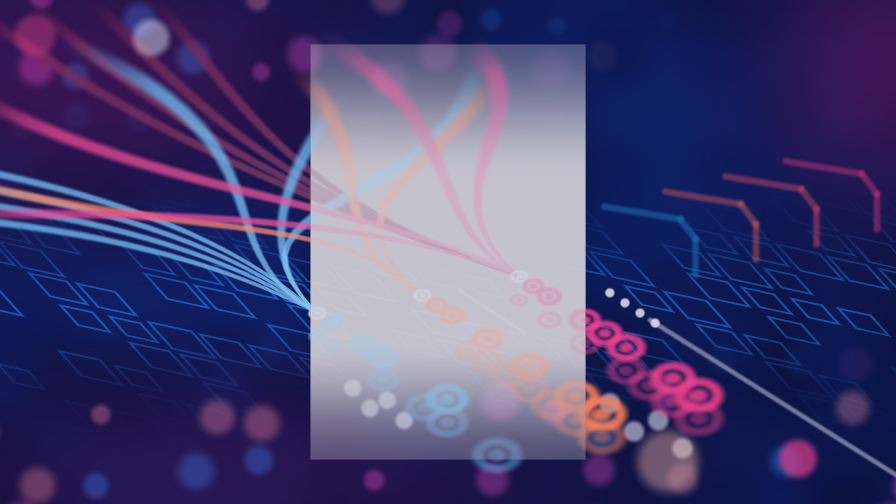
Write a WebGL 1 fragment shader that draws this background.

```glsl
precision highp float;
// Glowing data strands flowing into nodes on a navy circuit board, behind a frosted panel.
uniform vec2 u_resolution;

const vec3 NAVY = vec3(.045, .065, .24);
const vec3 ROYAL = vec3(.05, .16, .5);
const vec3 PLUM = vec3(.29, .08, .34);
const vec3 PINK = vec3(.92, .25, .56);
const vec3 ORANGE = vec3(.97, .5, .36);
const vec3 SKY = vec3(.42, .74, .96);
const vec3 TEAL = vec3(.1, .48, .72);
const vec3 PALE = vec3(.84, .85, .93);
const vec3 FROST = vec3(.82, .81, .84);
const vec4 PANEL = vec4(.616, .088, 1.162, .912); // min, max
const vec2 BLUE_HUB = vec2(.63, .378);
const vec2 ORANGE_HUB = vec2(.838, .414);
const vec2 PINK_HUB = vec2(1.03, .451);
const vec2 ROW_DIR = vec2(1, -.66);
const float CELL = .115;

vec4 layer = vec4(0); // premultiplied foreground
vec2 p;               // position in canvas heights
float px;             // one pixel in canvas heights

float hash(vec2 v) {
  vec3 q = fract(v.xyx * .1031);
  q += dot(q, q.yzx + 33.33);
  return fract((q.x + q.y) * q.z);
}

float noise(vec2 v) {
  vec2 i = floor(v), f = smoothstep(0., 1., fract(v));
  return mix(mix(hash(i), hash(i + vec2(1, 0)), f.x),
             mix(hash(i + vec2(0, 1)), hash(i + 1.), f.x), f.y);
}

void over(vec3 color, float a) { layer = vec4(color * a, a) + layer * (1. - a); }

float glow(float x, float y, float w, float h) {
  vec2 q = (p - vec2(x, y)) / vec2(w, h);
  return exp(-dot(q, q));
}

// x: distance to segment, y: position along it
vec2 segment(vec2 a, vec2 b) {
  vec2 d = b - a;
  float h = clamp(dot(p - a, d) / dot(d, d), 0., 1.);
  return vec2(length(p - a - d * h), h);
}

// Bezier ribbon: wide and soft at the start, crisp at its hub
void strand(vec2 a, vec2 b, vec2 c, vec2 hub, vec3 color, float width) {
  vec2 best = vec2(9, 0), last = a;
  for (int i = 1; i <= 20; i++) {
    float t = float(i) / 20., s = 1. - t;
    vec2 next = s*s*s*a + 3.*s*t*(s*b + t*c) + t*t*t*hub, seg = segment(last, next);
    float h = t + (seg.y - 1.) / 20.;
    float d = seg.x / max(mix(width, .0025, h), 1.3 * px);
    if (d < best.x) best = vec2(d, h);
    last = next;
  }
  float body = 1. - smoothstep(mix(.1, .45, best.y), 1.1, best.x);
  over(mix(color, PALE, .25 * best.y), .75 * body * smoothstep(0., .2, best.y));
}

void disc(float x, float y, float r, vec3 color, float alpha) {
  over(color, alpha * (1. - smoothstep(.7 * r, 1.3 * r, length(p - vec2(x, y)))));
}

void line(vec2 a, vec2 b, float w, vec3 color) {
  over(color, .5 * (1. - smoothstep(.2 * w, w + px, segment(a, b).x)));
}

// Ringed nodes in two files, growing toward the viewer
void nodes(vec2 hub, vec3 color) {
  for (int i = 0; i < 20; i++) {
    float k = floor(float(i) / 2.), file = mod(float(i), 2.);
    float r = .01 + .0018 * k, blur = px + .0008 * k;
    vec2 c = hub + ROW_DIR * k * (.027 + .0014 * k) - vec2(0, .046 * file);
    float keep = i == 0 ? 1. : step(.3, hash(vec2(k, hub.x * 90. + file)));
    float d = length((p - c) * vec2(.7, 1));
    float ring = 1. - smoothstep(.001, .002 + 1.5 * blur, abs(d - r));
    float core = 1. - smoothstep(r * .5 - blur, r * .5 + blur, d);
    over(i == 0 ? PALE : color, keep * (.85 - .4 * file) * max(ring, core));
  }
}

vec3 board() {
  vec3 col = mix(NAVY, ROYAL, .55 * noise(p * 4.) * noise(p * 9. + 7.));
  col = mix(col, ROYAL, .45 * glow(1.35, .68, .35, .28) + .5 * glow(.25, .42, .4, .13));
  col = mix(col, PLUM, .8 * glow(1.75, .87, .22, .25));
  col = mix(col, PLUM, .7 * glow(.15, .85, .5, .25) + .45 * glow(.45, .05, .6, .2));
  // Slanted circuit outlines
  vec2 g = (p + vec2(.9, .22) * p.yx) * vec2(13, 21), edge = abs(fract(g) - .5), id = floor(g);
  float box = abs(max(edge.x, edge.y) - .3 - .15 * hash(id));
  float focus = glow(p.x, .39, 1., .12) * step(.45, hash(id + 4.));
  col += TEAL * .5 * focus * (1. - smoothstep(.01, .04 + 12. * px, box));
  // Out-of-focus lights
  for (int i = 0; i < 9; i++) {
    vec2 n = floor(p / CELL) + vec2(mod(float(i), 3.), floor(float(i) / 3.)) - 1.;
    float h = hash(n + 31.), r = .018 + .024 * hash(n + 5.);
    vec2 c = (n + .2 + .6 * vec2(hash(n + 11.), hash(n + 17.))) * CELL;
    vec3 tint = h < .45 ? PINK : (h < .65 ? ORANGE : TEAL);
    float top = smoothstep(.7, .9, c.y) * (1. - smoothstep(.4, 1.5, c.x));
    float zone = max(1. - smoothstep(.18, .32, c.y), top) * step(.35, hash(n + 23.));
    col += tint * .3 * zone * (1. - smoothstep(r * .5, r * 1.3, length(p - c)));
  }
  return col;
}

void main() {
  p = gl_FragCoord.xy / u_resolution.y;
  px = 1. / u_resolution.y;
  vec3 col = board();
  // Zigzag traces, fans of strands, and pale pads
  for (int i = 0; i < 4; i++) {
    float k = float(i), drop = -.012 * k - .028 * mod(k, 2.);
    vec2 a = vec2(1.2 + .12 * k, .59 + .03 * k), b = a + vec2(.15, -.025), c = b + vec2(.03, -.04);
    vec3 tint = i == 0 ? TEAL : mix(ORANGE, PINK, k / 3.) * .8;
    line(a, b, .009, tint);
    line(b, c, .009, tint);
    line(c, c - vec2(0, .07), .009, tint);
    strand(vec2(.13 * k - .1, 1.02), vec2(.2 + .1 * k, .78), vec2(.55, .62), PINK_HUB, PINK * .4 + PLUM * .3, .02);
    strand(vec2(-.25, .7 - .04 * k), vec2(.2, .63 - .025 * k), vec2(.46, .53 - .02 * k), BLUE_HUB, SKY, .013);
    disc(.7 + .034 * k, .23 + drop, .017, PALE, .8);
    disc(1.21 + .048 * k, .2 + 1.4 * drop, .02, PALE, .6);
    disc(1.21 + .03 * k, .419 - .02 * k, .009, PALE, .9);
  }
  strand(vec2(.1, .93), vec2(.62, .72), vec2(.38, .52), BLUE_HUB, SKY, .026);
  strand(vec2(.69, .82), vec2(.52, .61), vec2(.53, .47), BLUE_HUB, SKY, .022);
  strand(vec2(.95, .9), vec2(.93, .58), vec2(.38, .62), BLUE_HUB, SKY, .028);
  strand(vec2(-.2, .68), vec2(.3, .51), vec2(.66, .6), ORANGE_HUB, ORANGE, .015);
  strand(vec2(.58, .87), vec2(.77, .7), vec2(.62, .53), ORANGE_HUB, ORANGE, .028);
  strand(vec2(.99, .86), vec2(.88, .66), vec2(.62, .6), ORANGE_HUB, ORANGE, .026);
  strand(vec2(-.1, .84), vec2(.25, .62), vec2(.75, .6), PINK_HUB, PINK, .022);
  strand(vec2(-.2, .575), vec2(.36, .58), vec2(.75, .57), PINK_HUB, PINK, .016);
  strand(vec2(.92, .92), vec2(1.12, .78), vec2(.81, .64), PINK_HUB, PINK, .035);
  strand(vec2(.62, .93), vec2(.94, .78), vec2(.83, .56), PINK_HUB, PINK, .03);
  nodes(BLUE_HUB, SKY);
  nodes(ORANGE_HUB, ORANGE);
  nodes(PINK_HUB, PINK);
  // Large lights and diagonal rails
  disc(.3, .925, .036, PALE, .5);
  disc(.07, .93, .04, PINK, .4);
  disc(1.325, .085, .06, mix(PALE, ORANGE, .5), .45);
  disc(1.583, .09, .037, PINK, .65);
  line(vec2(.91, .425), vec2(1.04, .34), .003, PALE);
  line(vec2(1.29, .365), vec2(1.79, .05), .006, PALE);
  // Frosted panel, densest across its middle
  vec2 inset = min(p - PANEL.xy, PANEL.zw - p);
  float density = smoothstep(.06, .33, p.y) * (1. - smoothstep(.64, .94, p.y));
  float frost = smoothstep(-px, px, min(inset.x, inset.y)) * mix(.3, .93, density);
  float show = 1. - .55 * frost;
  vec3 tint = mix(layer.rgb, vec3(.92) * layer.a, .35 * frost);
  gl_FragColor = vec4(mix(col, FROST, frost) * (1. - layer.a * show) + tint * show, 1);
}
```
